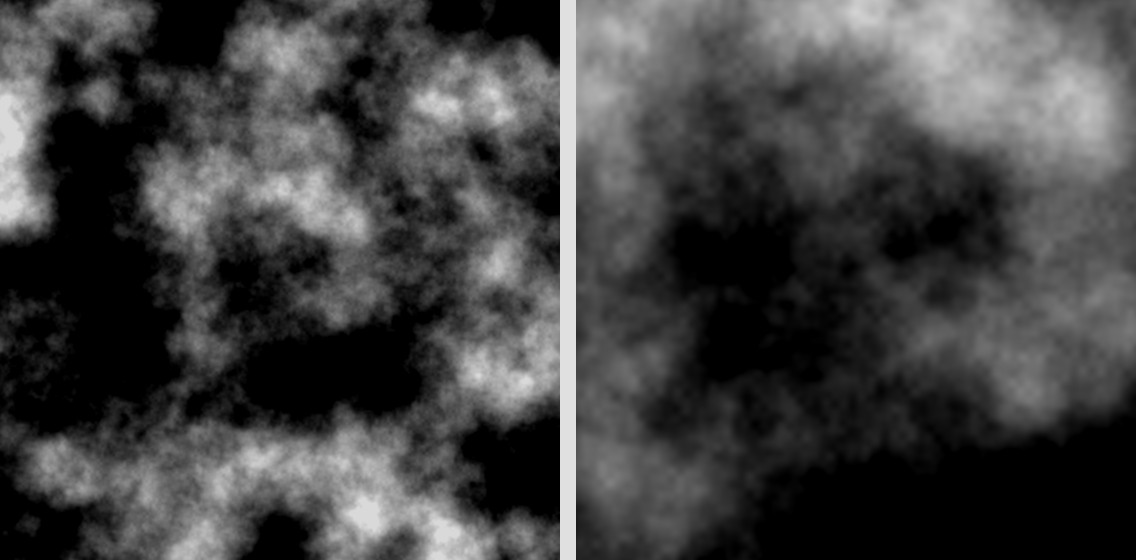
Left, the full canvas; right, a detail of the centre.
A WebGL 1 fragment shader for this texture:

```glsl
#ifdef GL_FRAGMENT_PRECISION_HIGH
precision highp float;
#else
precision mediump float;
#endif

// Soft grey clouds drifting over black, with a few flat bright cores.
// Six octaves of value noise are summed, each turned against the last,
// then stretched in contrast and clipped at both ends.

uniform vec2 u_resolution;

// Scrambles the whole numbers 0..288 among themselves.
float permute(float n) {
  return mod((34.0 * n + 1.0) * n, 289.0);
}

// Random value from 0 to 1 for a lattice cell.
float cellValue(vec2 cell) {
  cell = mod(cell, 289.0);
  return permute(permute(cell.x) + cell.y) / 289.0;
}

// Lattice values blended with a smooth cubic ease.
float valueNoise(vec2 p) {
  vec2 cell = floor(p);
  vec2 f = fract(p);
  vec2 ease = f * f * (3.0 - 2.0 * f);
  float low = mix(cellValue(cell), cellValue(cell + vec2(1.0, 0.0)), ease.x);
  float high = mix(cellValue(cell + vec2(0.0, 1.0)), cellValue(cell + 1.0), ease.x);
  return mix(low, high, ease.y);
}

// Fractal sum: every octave is doubled in frequency, weakened a little
// less than by half, and rotated so that lattice directions do not line up.
float cloudDensity(vec2 p) {
  const mat2 turnAndDouble = mat2(1.6, 1.2, -1.2, 1.6);
  float density = 0.0;
  float strength = 0.5;
  for (int octave = 0; octave < 6; octave++) {
    density += strength * valueNoise(p);
    p = turnAndDouble * p + vec2(17.3, 41.7);
    strength *= 0.57;
  }
  return density;
}

void main() {
  vec2 uv = gl_FragCoord.xy / min(u_resolution.x, u_resolution.y);

  // Thin cloud falls to black, the thickest levels off at pale grey.
  float brightness = 2.1 * cloudDensity(uv * 6.0) - 0.9;
  gl_FragColor = vec4(vec3(clamp(brightness, 0.0, 0.85)), 1.0);
}
```
